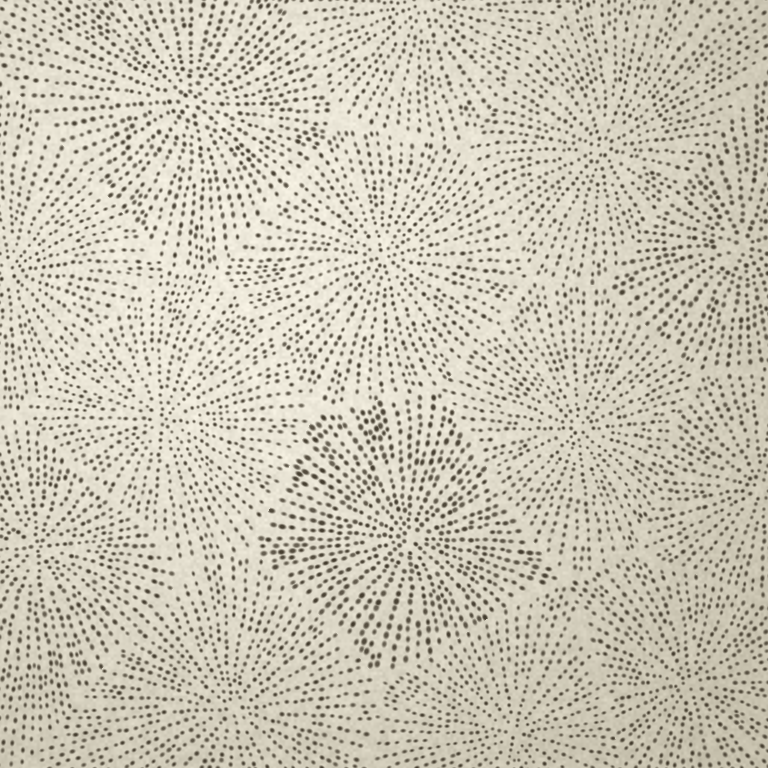
Write a WebGL 2 fragment shader that draws this pattern.

```glsl
#version 300 es
precision highp float;
// Hand-inked dots radiating in bursts that meet at their borders, on warm fibrous paper.

uniform vec2 u_resolution;
out vec4 outColor;

const float TAU = 6.2831853;
const vec3 PAPER_LIGHT = vec3(0.940, 0.922, 0.865);
const vec3 PAPER_SHADE = vec3(0.775, 0.752, 0.675);
const vec3 INK = vec3(0.26, 0.23, 0.175);
const vec2 LIGHT_POS = vec2(0.32, 0.66);
const float GRAIN = 0.085;
const float WARP = 0.014;             // hand-drawn drift of the rays
const float SOFTNESS = 0.0018;        // ink bleed
const float DOT_WIDTH = 0.0021;       // half width of a dot
const float DOT_STRETCH = 1.35;       // length to width, away from the core
const float CORE_STEP = 0.0086;       // spacing along a ray at the core
const float STEP_GROWTH = 0.36;       // radius at which that spacing doubles
const float RAY_GAP = 0.0082;         // gap between rays where new ones begin
const float EARLIEST = 0.8;           // earliest start of a ray, relative
const float SIDE_JITTER = 0.0026;     // sideways scatter of the dots
const int MIN_RAYS = 4;
const int MAX_RAYS = 256;
const float BORDER_GAP = 0.0030;      // clear space along burst borders

// Burst centre (xy) and dot size (z).
const int BURSTS = 14;
const vec3 BURST[BURSTS] = vec3[](
  vec3(0.254, 0.863, 1.08), vec3(0.553, 0.990, 0.95), vec3(0.788, 0.811, 0.95),
  vec3(0.966, 0.681, 1.12), vec3(0.501, 0.664, 1.00), vec3(0.005, 0.648, 0.92),
  vec3(0.206, 0.447, 0.92), vec3(0.755, 0.447, 0.95), vec3(0.534, 0.303, 1.25),
  vec3(0.990, 0.362, 1.00), vec3(0.049, 0.286, 1.05), vec3(0.306, 0.078, 1.00),
  vec3(0.671, 0.043, 0.92), vec3(0.905, 0.115, 1.00));

// Integer hash: three values in 0..1.
vec3 hash3(ivec3 p) {
  uvec3 v = uvec3(p) * 1664525u + 1013904223u;
  v.x += v.y * v.z; v.y += v.z * v.x; v.z += v.x * v.y;
  v ^= v >> 16u;
  v.x += v.y * v.z; v.y += v.z * v.x; v.z += v.x * v.y;
  return vec3(v >> 8u) / 16777216.0;
}

// Smooth value noise, two channels.
vec2 noise2(vec2 p) {
  ivec2 i = ivec2(floor(p));
  vec2 f = fract(p);
  f = f * f * (3.0 - 2.0 * f);
  vec2 a = hash3(ivec3(i, 7)).xy, b = hash3(ivec3(i + ivec2(1, 0), 7)).xy;
  vec2 c = hash3(ivec3(i + ivec2(0, 1), 7)).xy, d = hash3(ivec3(i + 1, 7)).xy;
  return mix(mix(a, b, f.x), mix(c, d, f.x), f.y);
}

int nearestBurst(vec2 p) {
  int best = 0;
  for (int i = 1; i < BURSTS; i++)
    if (distance(p, BURST[i].xy) < distance(p, BURST[best].xy)) best = i;
  return best;
}

// Distance from p to the border of the given burst's cell.
float borderDistance(vec2 p, int burst) {
  float d = 1.0;
  vec2 c = BURST[burst].xy;
  for (int i = 0; i < BURSTS; i++) {
    if (i == burst) continue;
    vec2 other = BURST[i].xy;
    d = min(d, dot(0.5 * (c + other) - p, normalize(other - c)));
  }
  return d;
}

// Radius and dot count along a ray, with spacing that widens outwards.
float radiusToStep(float r) { return log(1.0 + r / STEP_GROWTH) * STEP_GROWTH / CORE_STEP; }
float stepToRadius(float s) { return STEP_GROWTH * (exp(s * CORE_STEP / STEP_GROWTH) - 1.0); }

// Radius at which a ray begins; finer subdivisions begin further out.
float rayStart(int ray, float random) {
  int count = ray == 0 ? MIN_RAYS : max(MIN_RAYS, MAX_RAYS / (ray & -ray));
  return float(count) * RAY_GAP / TAU * (EARLIEST + 0.6 * random);
}

float inkCoverage(vec2 p, float soft) {
  int burst = nearestBurst(p);
  vec2 rel = p - BURST[burst].xy;
  float r = length(rel);
  float spin = hash3(ivec3(burst, 3, 11)).x * TAU;
  float turn = fract((atan(rel.y, rel.x + 1e-6) - spin) / TAU);
  float level = floor(log2((r + 0.006) * TAU / (EARLIEST * RAY_GAP)));
  int rays = clamp(int(exp2(level)), MIN_RAYS, MAX_RAYS);
  int nearRay = int(floor(turn * float(rays) + 0.5));
  float ink = 0.0;
  for (int i = -1; i <= 1; i++) {
    int ray = ((nearRay + i + rays) % rays) * (MAX_RAYS / rays);
    vec3 rayRnd = hash3(ivec3(ray, burst, 19));
    float start = rayStart(ray, rayRnd.x);
    int nearStep = int(floor(radiusToStep(r) - rayRnd.y + 0.5));
    for (int j = -1; j <= 1; j++) {
      int k = nearStep + j;
      vec3 rnd = hash3(ivec3(ray, k, burst + 50));
      float dotR = stepToRadius(float(k) + rayRnd.y + 0.35 * (rnd.x - 0.5));
      if (dotR < start) continue;
      float angle = spin + TAU * float(ray) / float(MAX_RAYS) + (rnd.y - 0.5) * SIDE_JITTER / dotR;
      vec2 dir = vec2(cos(angle), sin(angle));
      vec2 q = rel - dir * dotR;
      float width = DOT_WIDTH * BURST[burst].z * (0.8 + 0.4 * rnd.z);
      vec2 axes = width * vec2(mix(1.05, DOT_STRETCH, smoothstep(0.02, 0.12, dotR)), 1.0);
      vec2 local = vec2(dot(q, dir), dot(q, vec2(-dir.y, dir.x)));
      float d = (length(local / axes) - 1.0) * width;
      if (d > soft || borderDistance(p - q, burst) < BORDER_GAP) continue;
      ink = max(ink, smoothstep(soft, -soft, d) * (0.75 + 0.25 * rnd.x));
    }
  }
  return ink;
}

void main() {
  float size = min(u_resolution.x, u_resolution.y);
  vec2 uv = gl_FragCoord.xy / size;
  // Paper: soft light fall-off and fine fibres.
  float shade = smoothstep(0.05, 1.0, distance(uv, LIGHT_POS));
  vec2 fibre = noise2(uv * 260.0) + 0.5 * noise2(uv * 90.0);
  vec3 color = mix(PAPER_LIGHT, PAPER_SHADE, shade) + GRAIN * (0.5 * (fibre.x + fibre.y) - 0.75);
  // Ink: dots drawn on gently drifting coordinates.
  vec2 drawn = uv + WARP * (noise2(uv * 9.0) - 0.5);
  color = mix(color, INK, inkCoverage(drawn, max(SOFTNESS, 0.75 / size)));
  outColor = vec4(color, 1.0);
}
```
